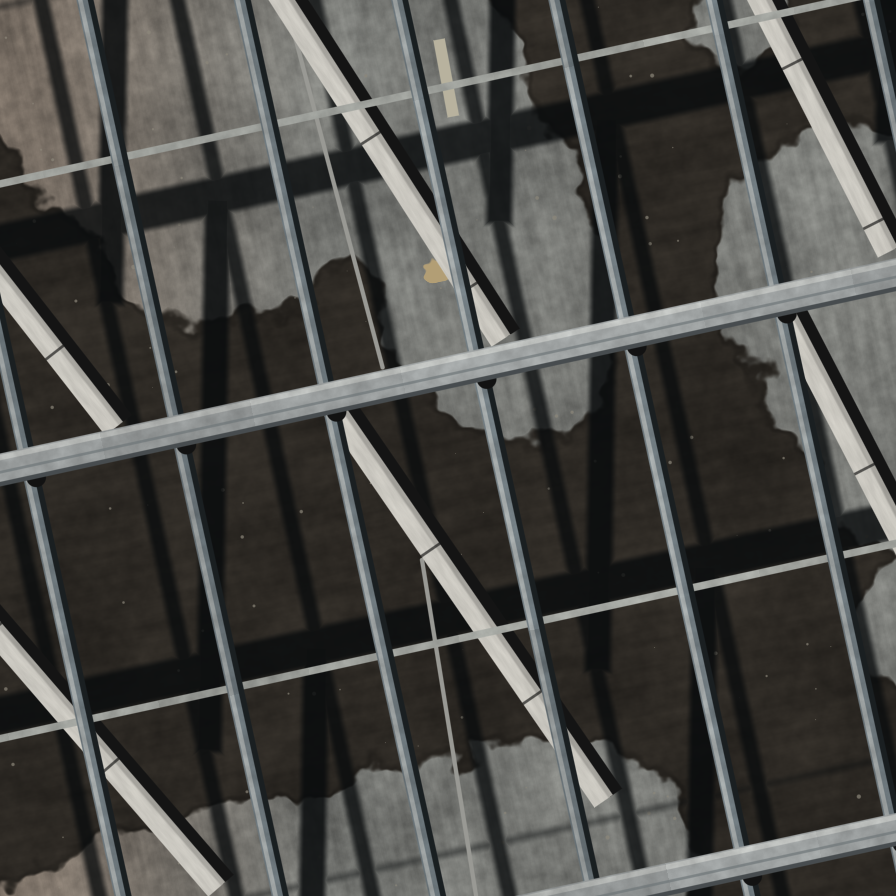
A Shadertoy shader for this pattern:

```glsl
const vec2 BAY = vec2(0.1715, 0.605);          // rafter and beam spacing
const vec2 BAY_ORIGIN = vec2(0.3045, 0.466);
const vec2 SHADOW_BAY = vec2(0.149, 0.515);    // spacing of their cast shadows
const vec2 SHADOW_ORIGIN = vec2(0.2575, 0.197);

float hash(vec2 p) {
    return fract(sin(dot(p, vec2(127.1, 311.7))) * 4375.85);
}

vec2 gradientAt(vec2 cell) {
    float angle = 6.2832 * hash(cell);
    return vec2(cos(angle), sin(angle));
}

float gradientNoise(vec2 p) {
    vec2 i = floor(p), f = p - i;
    vec2 w = f * f * f * (f * (f * 6.0 - 15.0) + 10.0);
    vec2 e = vec2(1.0, 0.0);
    float low = mix(dot(gradientAt(i), f), dot(gradientAt(i + e), f - e), w.x);
    float high = mix(dot(gradientAt(i + e.yx), f - e.yx), dot(gradientAt(i + e.xx), f - e.xx), w.x);
    return mix(low, high, w.y);
}

float fbm(vec2 p) {
    float sum = 0.0, gain = 0.6;
    for (int i = 0; i < 5; i++) {
        sum += gain * gradientNoise(p);
        p = mat2(1.6, 1.2, -1.2, 1.6) * p + 3.7;
        gain *= 0.5;
    }
    return sum;
}

float fill(float d, float aa) { return 1.0 - smoothstep(-aa, aa, d); }

float stripe(float x, float halfWidth, float aa) { return fill(abs(x) - halfWidth, aa); }

float nearestOffset(float x, float period) { return x - period * round(x / period); }

float capsule(vec2 p, vec2 a, vec2 b, float radius) {
    vec2 q = p - a, ab = b - a;
    return length(q - ab * clamp(dot(q, ab) / dot(ab, ab), 0.0, 1.0)) - radius;
}

// Along, across and total length of a segment
vec3 segmentFrame(vec2 p, vec2 a, vec2 b) {
    float len = length(b - a);
    vec2 dir = (b - a) / len, q = p - a;
    return vec3(dot(q, dir), dir.x * q.y - dir.y * q.x, len);
}

float plank(vec3 s, float center, float halfWidth) {
    return max(abs(s.y - center) - halfWidth, max(-s.x, s.x - s.z));
}

// Negative where the concrete is dry
float dryArea(vec2 p) {
    float d = capsule(p, vec2(0.12, 0.95), vec2(0.25, 0.815), 0.17);
    d = min(d, capsule(p, vec2(0.42, 0.97), vec2(0.572, 0.64), 0.128));
    d = min(d, capsule(p, vec2(0.935, 0.71), vec2(1.05, 0.51), 0.137));
    d = min(d, capsule(p, vec2(0.1, -0.085), vec2(0.635, 0.04), 0.137));
    d = min(d, length(p - vec2(0.83, 0.98)) - 0.055);
    d = min(d, length(p - vec2(1.03, 0.3)) - 0.08);
    return d + 0.055 * fbm(p * 9.0) + 0.012 * gradientNoise(p * 45.0);
}

vec3 floorColor(vec2 p, vec2 g, float aa) {
    float cloud = fbm(p * 7.0), grain = fbm(p * 65.0), streak = fbm(g * vec2(75.0, 9.0));
    vec3 dry = mix(vec3(0.46, 0.465, 0.45), vec3(0.47, 0.43, 0.39), smoothstep(0.4, 0.0, p.x));
    dry *= 1.0 + 0.35 * cloud + 0.22 * grain + 0.22 * streak;
    vec3 wet = vec3(0.175, 0.16, 0.14) * (1.0 + 0.4 * cloud + 0.2 * grain + 0.25 * fbm(g.yx * vec2(60.0, 8.0)));
    float d = dryArea(p);
    vec3 col = mix(wet, dry, fill(d, aa + 0.002));
    col *= 1.0 - 0.2 * stripe(d - 0.004, 0.003, 0.004);
    // Scattered grit
    vec2 cell = floor(p * 38.0);
    vec2 spot = vec2(hash(cell + 5.0), hash(cell + 9.0)) * 0.6 + 0.2;
    float grit = length(fract(p * 38.0) - spot) / 38.0 - 0.0025 * hash(cell + 2.0);
    return mix(col, vec3(0.55, 0.53, 0.48), 0.7 * fill(grit, aa) * step(0.9, hash(cell)));
}

float shadowMask(vec2 p, vec2 g, float aa) {
    float soft = aa + 0.004;
    vec2 s = g - SHADOW_ORIGIN;
    float m = 0.78 * stripe(nearestOffset(s.x, SHADOW_BAY.x), 0.0085, soft);
    m = max(m, 0.82 * stripe(nearestOffset(s.y, SHADOW_BAY.y), 0.021, soft));
    m = max(m, 0.4 * stripe(nearestOffset(s.y + 0.5 * SHADOW_BAY.y, SHADOW_BAY.y), 0.004, soft));
    for (int row = -1; row <= 1; row++)
        for (int col = -1; col <= 2; col++) {
            vec2 top = vec2(0.243, 0.78) + float(col) * vec2(0.434, 0.09) + float(row) * vec2(0.11, -0.5);
            m = max(m, 0.86 * fill(plank(segmentFrame(p, top, top - vec2(0.01, 0.62)), 0.0, 0.0145), soft));
        }
    return m;
}

vec3 addBraces(vec3 col, vec2 p, float aa) {
    for (int row = 0; row < 2; row++)
        for (int c = -1; c <= 1; c++) {
            float r = float(row), k = float(c);
            vec2 a = vec2(0.376, 0.545) + r * vec2(-0.17, 0.631) + k * vec2(0.505, 0.102);
            vec2 b = vec2(0.677, 0.108) + r * vec2(-0.1145, 0.514) + k * vec2(0.432, 0.098);
            vec3 s = segmentFrame(p, a, b);
            col = mix(col, vec3(0.08), fill(plank(s, 0.013, 0.008), aa));
            vec3 paint = vec3(0.79, 0.78, 0.75) * (1.0 + 0.12 * fbm(s.xy * vec2(25.0, 140.0)));
            paint *= 1.0 - 0.18 * smoothstep(0.001, 0.004, s.y);
            paint *= 1.0 - 0.6 * stripe(nearestOffset(s.x - 0.19, 0.2), 0.0015, aa);
            col = mix(col, paint, fill(plank(s, -0.004, 0.0125), aa));
        }
    return col;
}

vec3 addFrame(vec3 col, vec2 g, float aa) {
    vec2 q = g - BAY_ORIGIN, id = round(q / BAY);
    float x = nearestOffset(q.x, BAY.x), y = nearestOffset(q.y, BAY.y);
    float wear = 1.0 + 0.2 * fbm(g * 50.0) + 0.12 * (hash(id) - 0.5);
    // Tie rods
    float rod = nearestOffset(q.y + 0.5 * BAY.y - 0.008, BAY.y);
    col = mix(col, vec3(0.62, 0.63, 0.61) * wear, stripe(rod, 0.0042, aa));
    // Rafters with a shaded right flank
    col = mix(col, vec3(0.1, 0.12, 0.13), stripe(x - 0.004, 0.0065, aa));
    col = mix(col, vec3(0.42, 0.46, 0.48) * wear, stripe(x + 0.002, 0.0062, aa));
    col = mix(col, vec3(0.61, 0.63, 0.63) * wear, stripe(x + 0.004, 0.0025, aa));
    // Beams, underside and clips
    col = mix(col, vec3(0.07), fill(length(vec2(x - 0.006, y + 0.018)) - 0.011, aa));
    col = mix(col, vec3(0.28, 0.3, 0.31), stripe(y + 0.003, 0.0165, aa));
    col = mix(col, vec3(0.6, 0.615, 0.615) * wear, stripe(y - 0.001, 0.0155, aa));
    col = mix(col, vec3(0.72, 0.73, 0.72) * wear, stripe(y - 0.012, 0.003, aa));
    return mix(col, vec3(0.43, 0.46, 0.47), 0.7 * stripe(y + 0.004, 0.0015, aa));
}

void mainImage(out vec4 fragColor, in vec2 fragCoord) {
    vec2 p = fragCoord / iResolution.y;
    float aa = 0.8 / iResolution.y;
    vec2 g = mat2(0.977, -0.213, 0.213, 0.977) * p;   // tilted frame axes
    vec3 col = floorColor(p, g, aa);
    col = mix(col, vec3(0.035, 0.045, 0.05), shadowMask(p, g, aa));
    // Loose board, scrap and slack cables
    col = mix(col, vec3(0.72, 0.7, 0.62), fill(plank(segmentFrame(p, vec2(0.49, 0.956), vec2(0.506, 0.87)), 0.0, 0.0065), aa));
    col = mix(col, vec3(0.7, 0.62, 0.46), fill(length(p - vec2(0.487, 0.697)) - 0.014 + 0.012 * gradientNoise(p * 70.0), aa));
    for (int i = 0; i < 2; i++) {
        vec2 top = vec2(0.325, 0.975) + float(i) * vec2(0.146, -0.6);
        col = mix(col, vec3(0.6, 0.6, 0.58), fill(capsule(p, top, top + vec2(0.102 - 0.04 * float(i), -0.385), 0.0024), aa));
    }
    col = addBraces(col, p, aa);
    col = addFrame(col, g, aa);
    fragColor = vec4(clamp(col, 0.0, 1.0), 1.0);
}
```
